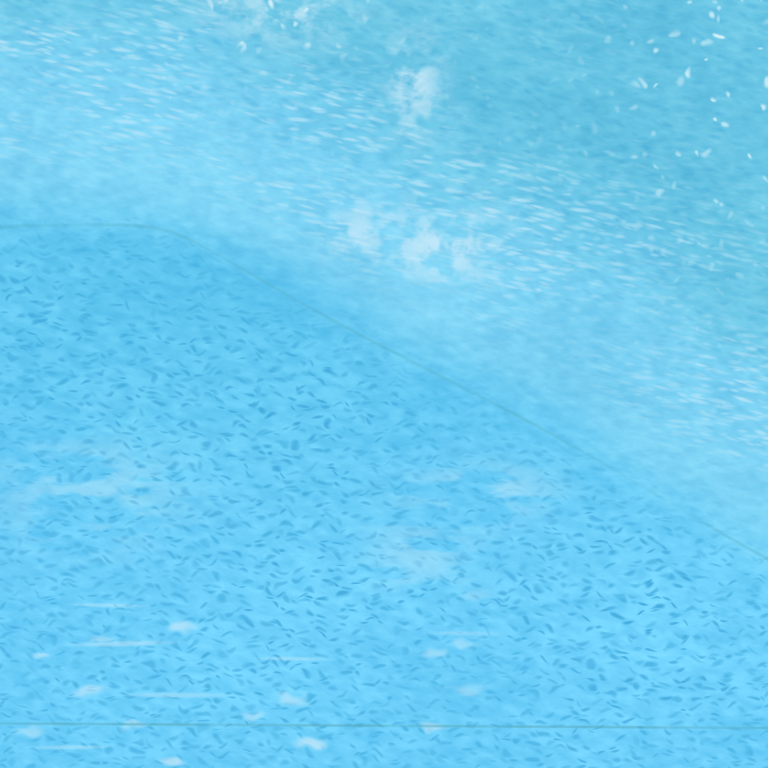
This texture is drawn by a WebGL 1 fragment shader. Its source:

```glsl
precision highp float;
uniform vec2 u_resolution;

#define FLECK_STRENGTH 0.74
#define STREAK_STRENGTH 0.62
#define FOAM_STRENGTH 0.85
#define GRAIN_STRENGTH 0.13
#define BROAD_STRENGTH 0.10
#define STREAK_TILT -0.20

const vec3 DEEP_BLUE = vec3(0.385, 0.785, 0.945);
const vec3 POOL_BLUE = vec3(0.435, 0.82, 0.985);
const vec3 PALE_BLUE = vec3(0.495, 0.832, 0.962);
const vec3 TEAL = vec3(0.415, 0.775, 0.895);
const vec3 FLECK_BLUE = vec3(0.24, 0.65, 0.85);
const vec3 FOAM_WHITE = vec3(0.80, 0.92, 0.98);
const vec3 LINE_GREEN = vec3(0.34, 0.65, 0.70);

float hash(vec2 p) {
  return fract(sin(dot(p, vec2(127.1, 311.7))) * 43758.5453);
}

float noise(vec2 p) {
  vec2 i = floor(p), f = fract(p);
  f = f * f * (3.0 - 2.0 * f);
  return mix(mix(hash(i), hash(i + vec2(1, 0)), f.x),
             mix(hash(i + vec2(0, 1)), hash(i + vec2(1, 1)), f.x), f.y);
}

float fbm(vec2 p) {
  float sum = 0.0, amp = 0.533;
  for (int i = 0; i < 4; i++) {
    sum += amp * noise(p);
    p = p * 2.03 + 17.3;
    amp *= 0.5;
  }
  return sum;
}

vec2 rotate(vec2 p, float angle) {
  float c = cos(angle), s = sin(angle);
  return vec2(c * p.x + s * p.y, c * p.y - s * p.x);
}

// Soft ellipses scattered one per cell, with random strength and angle
float dashes(vec2 p, vec2 cell, vec2 radius, float density, float spread, float seed) {
  float cover = 0.0;
  for (int j = -1; j <= 1; j++) {
    for (int i = -1; i <= 1; i++) {
      vec2 id = floor(p / cell) + vec2(float(i), float(j));
      vec2 key = id + seed;
      vec2 centre = id + vec2(hash(key), hash(key + 31.7));
      vec2 d = rotate(p - centre * cell, (hash(key + 57.3) - 0.5) * spread);
      float size = mix(0.65, 1.1, hash(key + 83.1));
      float shape = 1.0 - smoothstep(0.2, 1.0, length(d / (radius * size)));
      float present = step(hash(key + 11.9), density);
      cover = max(cover, shape * present * mix(0.4, 1.0, hash(key + 71.3)));
    }
  }
  return cover;
}

float blob(vec2 p, vec2 centre, vec2 radius) {
  vec2 d = (p - centre) / radius;
  return exp(-dot(d, d));
}

float line(float dist, float halfWidth) {
  return 1.0 - smoothstep(0.2 * halfWidth, 1.6 * halfWidth, abs(dist));
}

// Level on the left, then sloping down to the right
float seamHeight(float x) {
  float d = x - 0.22;
  return 0.705 - 0.275 * (d + sqrt(d * d + 0.001)) + 0.004 * sin(x * 11.0);
}

void main() {
  vec2 uv = gl_FragCoord.xy / u_resolution;
  vec2 slanted = rotate(uv, STREAK_TILT);
  float h = uv.y - seamHeight(uv.x);
  float broad = fbm(uv * vec2(5.0, 8.0)) - 0.5;

  // Water body
  vec3 lower = mix(POOL_BLUE, DEEP_BLUE, smoothstep(0.15, 0.65, uv.y + broad * 0.3));
  vec3 upper = mix(PALE_BLUE, TEAL, smoothstep(0.14, 0.38, h + broad * 0.2));
  vec3 color = mix(lower, upper, smoothstep(-0.04, 0.07, h + broad * 0.06));
  float grain = fbm(slanted * vec2(60.0, 120.0)) - 0.5;
  color += (grain * GRAIN_STRENGTH + broad * BROAD_STRENGTH) * vec3(1.0, 0.75, 0.5);

  // Dark flecks below the seam
  vec2 warped = uv + 0.010 * vec2(noise(uv * 70.0), noise(uv * 70.0 + 9.0));
  float flecks = dashes(rotate(warped, -0.1), vec2(0.018, 0.011), vec2(0.011, 0.0042), 0.85, 1.1, 3.0);
  float fleckMask = (1.0 - smoothstep(-0.08, 0.05, h)) * (0.85 + broad);
  color = mix(color, FLECK_BLUE, flecks * fleckMask * FLECK_STRENGTH);

  // Slanted glints and ripples above the seam
  float streaks = max(dashes(slanted, vec2(0.034, 0.011), vec2(0.023, 0.004), 0.75, 0.25, 5.0),
                      0.8 * dashes(slanted, vec2(0.022, 0.010), vec2(0.013, 0.004), 0.6, 0.4, 29.0));
  float band = smoothstep(0.04, 0.15, h) * (1.0 - 0.8 * smoothstep(0.28, 0.48, h));
  float patchy = smoothstep(0.3, 0.65, fbm(slanted * vec2(7.0, 14.0) + 4.0));
  color = mix(color, FOAM_WHITE, streaks * band * mix(0.2, 1.0, patchy) * STREAK_STRENGTH);
  float ripples = dashes(slanted, vec2(0.025, 0.014), vec2(0.013, 0.005), 0.7, 0.8, 43.0);
  color = mix(color, FLECK_BLUE, ripples * smoothstep(0.08, 0.28, h) * 0.28);

  // Splashes and sparkles
  float splash = blob(uv, vec2(0.54, 0.89), vec2(0.035, 0.06))
               + blob(uv, vec2(0.58, 0.68), vec2(0.07, 0.05))
               + 0.7 * blob(uv, vec2(0.47, 0.70), vec2(0.05, 0.04))
               + 0.9 * blob(uv, vec2(0.37, 0.985), vec2(0.09, 0.04));
  float froth = smoothstep(0.36, 0.68, fbm(uv * vec2(45.0, 50.0)));
  color = mix(color, FOAM_WHITE, min(splash, 1.0) * froth * FOAM_STRENGTH);
  float sparkleMask = blob(uv, vec2(0.93, 0.88), vec2(0.12, 0.17)) + 0.15 * smoothstep(0.08, 0.2, h)
                    + blob(uv, vec2(0.36, 0.98), vec2(0.12, 0.06));
  float sparkles = dashes(warped, vec2(0.020), vec2(0.0075, 0.0058), 0.35, 3.0, 61.0);
  color = mix(color, vec3(0.88, 0.96, 0.99), sparkles * min(sparkleMask, 1.0) * 0.9);

  // Pale level reflections, drifting spots and long glints
  float sheen = blob(uv, vec2(0.63, 0.36), vec2(0.09, 0.035))
              + 0.7 * blob(uv, vec2(0.55, 0.28), vec2(0.07, 0.05))
              + 0.8 * blob(uv, vec2(0.11, 0.36), vec2(0.12, 0.07));
  float bands = smoothstep(0.38, 0.62, fbm(uv * vec2(16.0, 55.0) + 21.0));
  color = mix(color, FOAM_WHITE, min(sheen, 1.0) * bands * 0.5);
  float low = (1.0 - smoothstep(0.20, 0.27, uv.y)) * (1.0 - smoothstep(0.55, 0.70, uv.x));
  float spots = dashes(warped, vec2(0.085, 0.050), vec2(0.028, 0.011), 0.35, 0.4, 7.0);
  float glints = dashes(uv, vec2(0.22, 0.055), vec2(0.085, 0.005), 0.35, 0.06, 13.0);
  color = mix(color, FOAM_WHITE, max(spots * 0.9, glints * 0.5) * low);

  // Thin seam lines
  float seam = line(h, 0.0024) * mix(0.05, 0.32, noise(uv * 18.0));
  float rim = line(uv.y - 0.058 + 0.006 * uv.x, 0.0018) * mix(0.2, 0.6, noise(uv * 25.0));
  color = mix(color, LINE_GREEN, max(seam, rim));
  gl_FragColor = vec4(clamp(color, 0.0, 1.0), 1.0);
}
```
